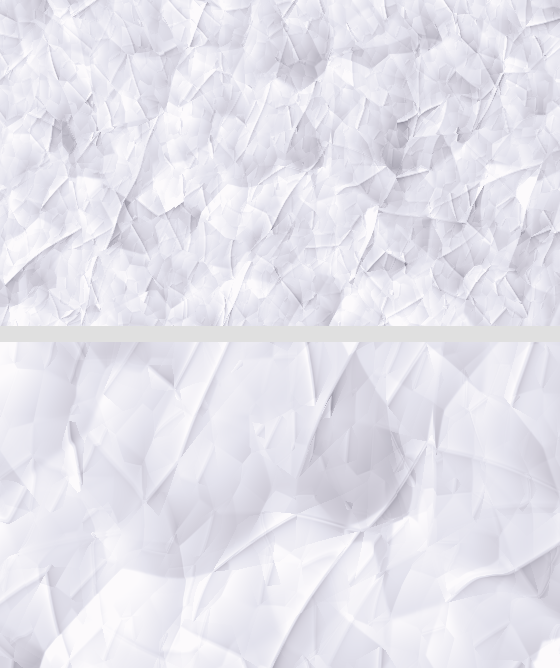
Top, the full canvas; bottom, a detail of the centre.
A WebGL 1 fragment shader for this texture:

```glsl
precision highp float;
uniform vec2 u_resolution;

vec2 hash2(vec2 cell) {
  vec2 k = vec2(dot(cell, vec2(127.1, 311.7)), dot(cell, vec2(269.5, 183.3)));
  return fract(sin(k) * 43758.5453);
}

// Cellular facets, each with its own tilt and bend, joined by creases
float crumple(vec2 p, float angle, float scale, float creaseGain) {
  float c = cos(angle), s = sin(angle);
  vec2 q = mat2(c, s, -s, c) * p * vec2(1.25, 0.8) * scale + scale * 7.3;
  vec2 base = floor(q);
  vec2 nearest = vec2(0.0), second = vec2(0.0);
  float d1 = 9.0, d2 = 9.0, total = 0.0, shade = 0.0;
  float sharpness = mix(25.0, 85.0, 0.5 + 0.5 * sin(q.x * 1.3 + 2.0 * sin(q.y * 0.9)));

  for (int j = -1; j <= 1; j++) {
    for (int i = -1; i <= 1; i++) {
      vec2 cell = base + vec2(float(i), float(j));
      vec2 site = cell + 0.04 + 0.92 * hash2(cell);
      vec2 rnd = hash2(cell + 41.7);
      vec2 offset = q - site;
      float d = dot(offset, offset);
      float bend = 2.5 + 3.0 * (rnd.x - 0.5);
      float facet = 1.7 * dot(offset, vec2(cos(bend), sin(bend))) + 0.9 * (rnd.y - 0.5);
      float weight = exp(-sharpness * d);
      shade += weight * facet;
      total += weight;
      if (d < d1) {
        d2 = d1;
        second = nearest;
        d1 = d;
        nearest = site;
      } else if (d < d2) {
        d2 = d;
        second = site;
      }
    }
  }

  // Crease: broad fold shading plus a tight line, strong on few edges
  vec2 across = nearest - second;
  float edge = (d2 - d1) / (2.0 * length(across));
  float strength = pow(hash2(floor((nearest + second) * 64.0 + 0.5)).x, 2.2);
  float flank = dot(normalize(across), vec2(-0.85, 0.5));
  flank *= flank < 0.0 ? 1.6 : 1.2;
  float falloff = 0.55 * exp(-edge * 6.0) + 0.65 * exp(-edge * 20.0);
  float crease = flank * strength * falloff * smoothstep(0.0, 0.0028 * scale, edge);
  return shade / (total + 1e-30) + creaseGain * crease;
}

vec3 paperColor(float tone) {
  vec3 deepShadow = vec3(0.65, 0.64, 0.69);
  vec3 shadow = vec3(0.82, 0.81, 0.855);
  vec3 paper = vec3(0.89, 0.888, 0.93);
  vec3 light = vec3(0.955, 0.95, 0.97);
  vec3 color = mix(deepShadow, shadow, clamp((tone + 2.7) / 1.7, -0.8, 1.0));
  color = mix(color, paper, clamp(tone + 1.0, 0.0, 1.0));
  return mix(color, light, clamp(tone, 0.0, 1.5));
}

void main() {
  vec2 p = gl_FragCoord.xy / u_resolution.y;

  // Layered sines bend the folds a little
  vec2 warped = p + 0.02 * sin(p.yx * vec2(6.0, 7.5) + vec2(1.0, 4.0));
  warped += 0.004 * sin(warped.yx * vec2(31.0, 27.0) + vec2(2.5, 0.7));

  // Large folds break the finer ones
  float large = crumple(warped, 0.3, 4.2, 2.2);
  vec2 broken = warped + 0.008 * large * vec2(1.0, -0.7);
  float medium = crumple(broken, 0.55, 7.5, 2.8);
  broken += 0.004 * medium * vec2(-0.6, 1.0);
  float small = crumple(broken, -0.45, 13.0, 3.2);
  float fine = crumple(broken, 0.15, 27.0, 3.2);

  float tone = 0.16 + 0.62 * large + 0.68 * medium + 0.55 * small + 0.3 * fine;
  tone += 0.1 * sin(p.x * 2.6 + 1.5 * sin(p.y * 3.1));
  gl_FragColor = vec4(paperColor(tone), 1.0);
}
```
